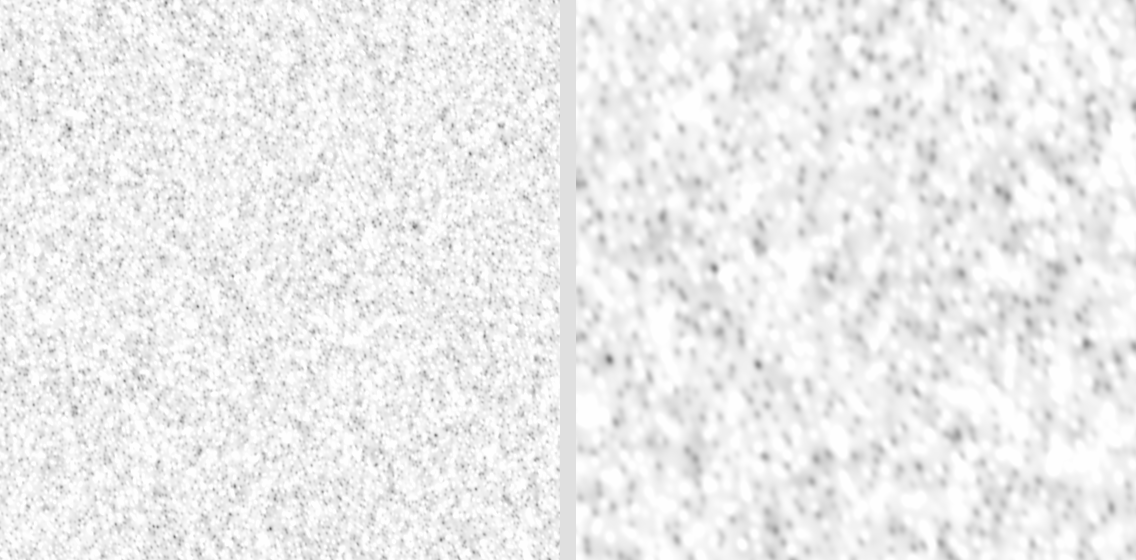
Left, the full canvas; right, a detail of the centre.
A three.js fragment shader for this texture:

```glsl
#define GRAIN_CELLS vec2(168.0, 126.0)
#define CLUMP_CELLS vec2(74.0, 56.0)
#define CLUMP_SHARE 0.42
#define GRAIN_TILT 0.32
#define TILT_WANDER 0.004
#define SPOT_FALLOFF 5.0
#define SHADE_MEDIAN 0.062
#define SHADE_SPREAD 0.056
#define SHADE_SKEW 0.008
#define PAPER_COLOUR vec3(0.998)

varying vec2 vUv;

// Three random values per cell
vec3 hash3(vec2 cell) {
  vec3 p = fract(cell.xyx * vec3(0.1031, 0.1030, 0.0973));
  p += dot(p, p.yxz + 33.33);
  return fract((p.xxy + p.yzz) * p.zyx);
}

// Cellular noise: soft spots of random sign, scaled to unit variance
float spotNoise(vec2 p) {
  vec2 cell = floor(p);
  vec2 local = p - cell;
  float sum = 0.0;
  for (int j = -1; j <= 1; j++) {
    for (int i = -1; i <= 1; i++) {
      vec2 offset = vec2(float(i), float(j));
      vec3 rnd = hash3(cell + offset);
      vec2 d = offset + rnd.xy - local;
      sum += (2.0 * rnd.z - 1.0) * exp(-SPOT_FALLOFF * dot(d, d));
    }
  }
  float variance = 3.14159 / (6.0 * SPOT_FALLOFF);
  return sum * inversesqrt(variance);
}

// Leans the upright grain to the left, with a slow drift of direction
vec2 grainSpace(vec2 uv) {
  float c = cos(GRAIN_TILT);
  float s = sin(GRAIN_TILT);
  vec2 drift = TILT_WANDER * sin(uv.yx * vec2(13.0, 17.0) + vec2(0.7, 2.1));
  vec2 p = uv + drift + 1.0;
  return vec2(c * p.x + s * p.y, c * p.y - s * p.x);
}

void main() {
  vec2 p = grainSpace(vUv);

  // Fine grain gathered into faint clumps
  float grain = spotNoise(p * GRAIN_CELLS);
  float clump = spotNoise(p * CLUMP_CELLS + 311.0);
  float n = mix(grain, clump, CLUMP_SHARE);
  n *= inversesqrt(mix(1.0 - CLUMP_SHARE, CLUMP_SHARE, CLUMP_SHARE));

  // Skewed tone: broad pale areas, a few dark specks
  float shade = SHADE_MEDIAN + n * (SHADE_SPREAD + SHADE_SKEW * n);
  vec3 colour = PAPER_COLOUR - max(shade, 0.0);
  gl_FragColor = vec4(clamp(colour, 0.0, 1.0), 1.0);
}
```
